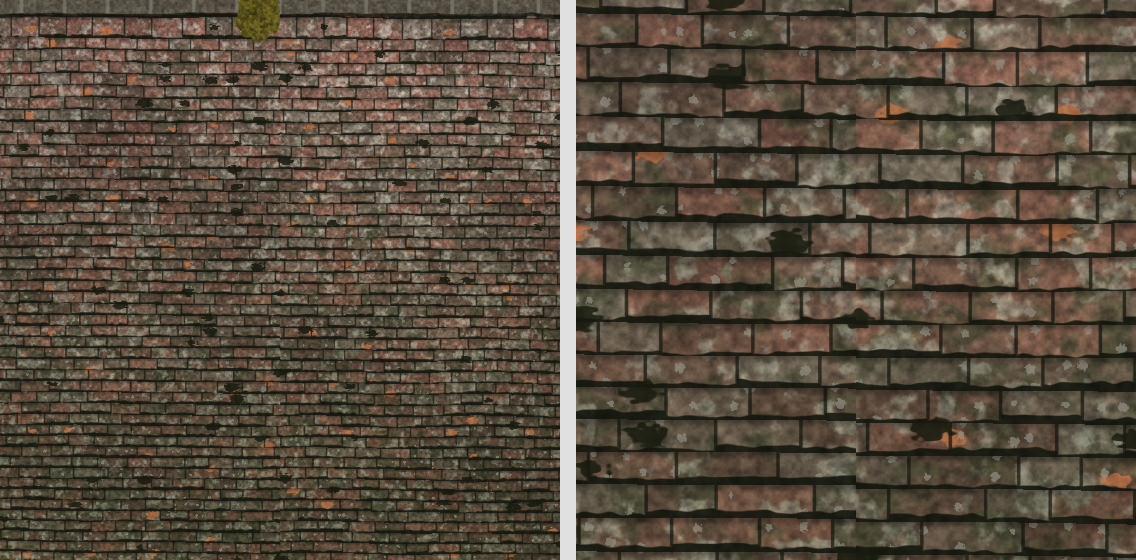
Left: the whole. Right: its middle third, enlarged.
Write a Shadertoy shader that draws this texture.

```glsl
const float COLUMNS = 20.0;
const float COURSES_TOP = 46.5;      // courses per canvas height at the top
const float COURSES_GAIN = 3.9;      // courses get tighter further down
const float RIDGE_DEPTH = 0.030;
const float FIRST_COURSE = 0.038;    // height of the tall course under the ridge
const float RIDGE_BLOCKS = 13.0;
const float JOINT_JITTER = 0.34;
const float JOINT_HALF_WIDTH = 0.0009;
const float SEAM_SHIFT = 0.0062;
const float SAG = 0.0045;
const vec3 SHADOW = vec3(0.075, 0.085, 0.055);
const vec3 DARK_TILE = vec3(0.27, 0.235, 0.195);
const vec3 BROWN_TILE = vec3(0.41, 0.335, 0.285);
const vec3 RED_TILE = vec3(0.47, 0.345, 0.29);
const vec3 GREY_TILE = vec3(0.43, 0.41, 0.355);
const vec3 LICHEN = vec3(0.58, 0.58, 0.53);
const vec3 ALGAE = vec3(0.25, 0.27, 0.19);
const vec3 CHIP = vec3(0.70, 0.43, 0.27);
const vec3 MOSS = vec3(0.09, 0.10, 0.055);
const vec3 RIDGE_MOSS = vec3(0.36, 0.33, 0.11);

float hash(vec2 p) {
    vec3 q = fract(vec3(p.xyx) * 0.1031);
    q += dot(q, q.yzx + 33.33);
    return fract((q.x + q.y) * q.z);
}

float noise(vec2 p) {
    vec2 i = floor(p), f = fract(p);
    f = f * f * (3.0 - 2.0 * f);
    return mix(mix(hash(i), hash(i + vec2(1, 0)), f.x),
               mix(hash(i + vec2(0, 1)), hash(i + vec2(1, 1)), f.x), f.y);
}

float fbm(vec2 p) {
    float sum = 0.0, amp = 0.533;
    for (int k = 0; k < 4; k++) {
        sum += amp * noise(p);
        p = p * 2.03 + 17.7;
        amp *= 0.5;
    }
    return sum;
}

// Ragged spots, at most one per cell; radius is in cell units
float spots(vec2 p, float chance, float radius, float seed) {
    vec2 cell = floor(p) + seed;
    vec2 centre = 0.3 + 0.4 * vec2(hash(cell + 3.1), hash(cell + 7.7));
    float size = radius * (0.55 + 0.45 * hash(cell + 11.3));
    float d = length(fract(p) - centre) + 0.32 * radius * (noise(p * 9.0 + seed) - 0.5) * 2.0;
    return step(hash(cell), chance) * (1.0 - smoothstep(size * 0.75, size, d));
}

float jointAt(float i, float row) {
    return i + JOINT_JITTER * (hash(vec2(i + 40.0, row + 9.0)) - 0.5);
}

void mainImage(out vec4 fragColor, in vec2 fragCoord) {
    vec2 uv = fragCoord / iResolution.xy;
    float px = 1.0 / iResolution.y;
    float depth = 1.0 - uv.y;
    float side = step(0.5, uv.x);

    // Sagging courses, broken at the central seam
    float t = depth - RIDGE_DEPTH - FIRST_COURSE - side * SEAM_SHIFT * 0.5;
    t -= SAG * (noise(vec2(uv.x * 7.0 + side * 31.0, depth * 8.0)) - 0.5);
    t -= SAG * 0.7 * (fract(uv.x * 2.0) - 0.5);
    float course = t > 0.0 ? t * (COURSES_TOP + COURSES_GAIN * t) : t / FIRST_COURSE;
    float courseSize = t > 0.0 ? 1.0 / (COURSES_TOP + 2.0 * COURSES_GAIN * t) : FIRST_COURSE;
    float row = floor(course);
    float down = course - row;

    // Staggered tiles with uneven widths
    float rowId = row + side * 97.0;
    float u = uv.x * COLUMNS + 0.5 * mod(row, 2.0) + 0.35 * hash(vec2(rowId, 5.0));
    float col = floor(u);
    if (u < jointAt(col, rowId)) col -= 1.0;
    else if (u >= jointAt(col + 1.0, rowId)) col += 1.0;
    float left = jointAt(col, rowId), right = jointAt(col + 1.0, rowId);
    float across = (u - left) / (right - left);
    vec2 tile = vec2(col + 60.0, rowId + 20.0);
    float pick = hash(tile), tone = hash(tile + 31.7), drop = hash(tile + 73.1);

    // Tile clay and weathering
    float stain = fbm(uv * vec2(55.0, 75.0) + tile * 0.37);
    float grain = fbm(uv * 210.0);
    float broad = fbm(uv * 5.0 + 8.0);
    vec3 color = mix(BROWN_TILE, RED_TILE, smoothstep(0.35, 0.75, pick));
    color = mix(color, GREY_TILE, smoothstep(0.45, 0.0, pick) * 0.85);
    color = mix(color, DARK_TILE, 0.75 * smoothstep(0.62, 0.95, tone));
    color *= 0.86 + 0.24 * tone;
    color = mix(color, ALGAE, 0.65 * smoothstep(0.48, 0.75, stain + 0.12 * (depth - 0.5)));
    color = mix(color, LICHEN, 0.6 * smoothstep(0.53, 0.72, fbm(uv * 85.0 + 41.0)));
    color *= 0.58 + 0.84 * grain;
    color *= mix(1.17, 0.88, depth) * (0.82 + 0.36 * broad);
    color *= mix(vec3(1.03, 0.99, 1.03), vec3(0.98, 1.0, 0.9), depth);

    // Orange chips and pale lichen dots
    color = mix(color, CHIP * (0.8 + 0.4 * grain), 0.85 * spots(uv * vec2(28.0, 46.0), 0.055, 0.36, 13.0));
    color = mix(color, LICHEN, 0.65 * spots(uv * 95.0, 0.16, 0.33, 57.0));

    // Shadowed lower lips and narrow side joints
    float lip = (0.07 + 0.17 * drop + 0.12 * (noise(uv * 130.0) - 0.5)) * mix(0.75, 1.35, depth);
    lip += 0.16 * (across - 0.5) * (hash(tile + 19.0) - 0.5);
    float soft = px / courseSize;
    float gap = smoothstep(1.0 - lip - soft, 1.0 - lip + soft, down);
    color *= mix(0.72, 1.0, smoothstep(0.0, 0.28, down));
    float jointDist = min(u - left, right - u) / COLUMNS;
    float joint = 1.0 - smoothstep(JOINT_HALF_WIDTH - px * 0.5, JOINT_HALF_WIDTH + px, jointDist);
    color = mix(color, SHADOW * (0.7 + 0.7 * grain), max(gap * 0.92, joint * 0.75));

    // Dark moss gathered in the courses
    color = mix(color, MOSS, 0.85 * spots(uv * vec2(24.0, 42.0) + 0.4, 0.07, 0.38, 91.0));

    // Stone ridge with pale mortar and its shadow
    float blockDist = abs(fract(uv.x * RIDGE_BLOCKS) - 0.5) / RIDGE_BLOCKS;
    float mortar = 1.0 - smoothstep(0.0015, 0.0015 + 2.0 * px, blockDist);
    vec3 ridge = mix(DARK_TILE, GREY_TILE, 0.2 + 0.7 * stain) * (0.6 + 0.7 * grain);
    ridge = mix(ridge, LICHEN * 0.9, mortar * 0.6);
    float ridgeEdge = RIDGE_DEPTH - 0.003 + 0.004 * (noise(uv * 40.0) - 0.5);
    color = mix(color, SHADOW, 0.8 * (1.0 - smoothstep(0.002, 0.006, abs(depth - ridgeEdge))));
    color = mix(ridge, color, smoothstep(ridgeEdge - 0.003 - px, ridgeEdge - 0.003 + px, depth));

    // Moss cushion cut by the seam
    float cushion = length((vec2(uv.x, depth) - vec2(0.462, 0.027)) / vec2(0.046, 0.047));
    cushion += 0.5 * (fbm(uv * 60.0) - 0.5);
    float cushionMask = (1.0 - smoothstep(0.88, 1.0, cushion)) * (1.0 - side);
    color = mix(color, RIDGE_MOSS * (0.35 + 1.2 * grain), cushionMask);

    fragColor = vec4(clamp(color, 0.0, 1.0), 1.0);
}
```
